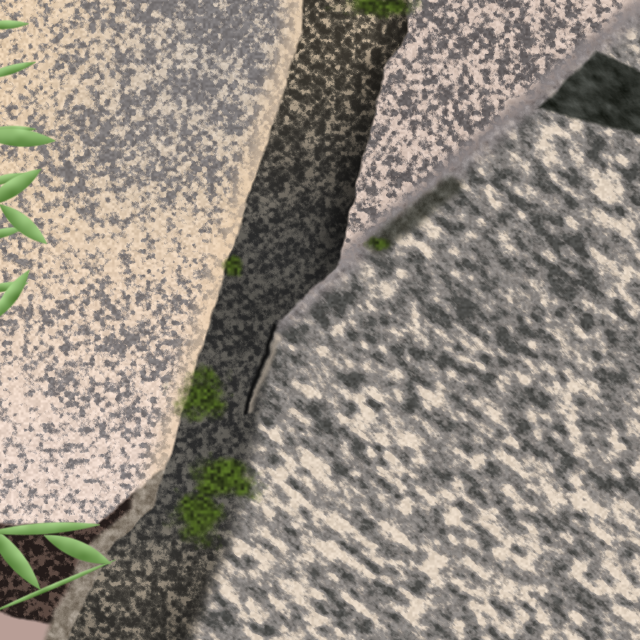
Give the GLSL for this texture, as a WebGL 1 fragment shader.

```glsl
precision highp float;
// Weathered granite slabs split by a dark mossy crack, with grass at the left edge.
uniform vec2 u_resolution;

float hash(vec2 p) {
  return fract(sin(dot(p, vec2(127.1, 311.7))) * 43758.5453);
}

float noise(vec2 p) {
  vec2 i = floor(p), f = fract(p);
  f = f * f * (3.0 - 2.0 * f);
  return mix(mix(hash(i), hash(i + vec2(1, 0)), f.x),
             mix(hash(i + vec2(0, 1)), hash(i + vec2(1, 1)), f.x), f.y);
}

float fbm(vec2 p) {
  float sum = 0.0, amp = 0.53;
  for (int i = 0; i < 4; i++) {
    sum += amp * noise(p);
    p = mat2(1.6, 1.2, -1.2, 1.6) * p + 7.3;
    amp *= 0.5;
  }
  return sum;
}

float ramp(float a, float b, float x) { return clamp((x - a) / (b - a), 0.0, 1.0); }

// Coverage of the region where the signed distance is negative
float cover(float d, float soft) { return 1.0 - smoothstep(-soft, soft, d); }

float glow(vec2 v, float k) { return exp(-k * dot(v, v)); }

float along(vec2 p, vec2 a, vec2 b) {
  return clamp(dot(p - a, b - a) / dot(b - a, b - a), 0.0, 1.0);
}

float segment(vec2 p, vec2 a, vec2 b) { return length(p - mix(a, b, along(p, a, b))); }

float leftEdge(float y) {
  return 0.105 + 0.065 * ramp(0.0, 0.14, y) + 0.07 * ramp(0.14, 0.206, y)
       + 0.138 * ramp(0.206, 0.661, y) + 0.094 * ramp(0.661, 0.95, y);
}

float rightEdge(float y) {
  return 0.3 + 0.071 * ramp(0.0, 0.19, y) + 0.065 * ramp(0.19, 0.5, y)
       + 0.091 * ramp(0.5, 0.585, y) + 0.075 * ramp(0.585, 0.896, y) + 0.035 * ramp(0.896, 0.95, y);
}

void moss(inout vec3 col, vec2 p, vec2 center, vec2 size) {
  float d = length((p - center) / size) + 1.4 * (fbm(p * 55.0) - 0.5);
  vec3 green = mix(vec3(0.12, 0.15, 0.06), vec3(0.36, 0.47, 0.15), noise(p * 190.0));
  col = mix(col, green, 0.9 * cover(d - 1.0, 0.5));
}

// Blade from root a to tip b, widest in the middle
void leaf(inout vec3 col, vec2 p, vec2 a, vec2 b, float width) {
  float h = along(p, a, b), d = segment(p, a, b);
  float side = dot(p - a, normalize(vec2(a.y - b.y, b.x - a.x)));
  vec3 green = mix(vec3(0.36, 0.52, 0.25), vec3(0.63, 0.79, 0.51), smoothstep(-width, width, side));
  green += 0.12 * (noise(p * 60.0) - 0.5);
  col = mix(col, green, cover(d - width * (0.08 + 3.6 * h * (1.0 - h)), 0.002));
}

void main() {
  vec2 p = gl_FragCoord.xy / u_resolution;
  float broad = fbm(p * 8.0) - 0.5, fine = fbm(p * 125.0), grit = noise(p * 260.0) - 0.5;
  vec2 q = p + 0.009 * (vec2(fbm(p * 45.0), fbm(p * 45.0 + 31.0)) - 0.5);
  float left = q.x - leftEdge(q.y), right = q.x - rightEdge(q.y);
  float seam = (q.y - 0.58 - 0.86 * (q.x - 0.527)) * 0.76;

  // Crack floor, browner at the top
  vec3 col = mix(vec3(0.14, 0.14, 0.14), vec3(0.32, 0.31, 0.29), smoothstep(0.25, 0.75, fine));
  float brown = max(smoothstep(0.6, 0.95, p.y), 0.5 * cover(p.y - 0.15, 0.08));
  col += brown * (vec3(0.06, 0.045, 0.02) + vec3(0.28, 0.24, 0.2) * smoothstep(0.5, 0.75, fine));
  col *= 1.2 + 0.5 * broad;
  col *= 1.0 - 0.5 * smoothstep(-0.065, 0.0, right) * smoothstep(0.5, 0.65, p.y);
  col *= 1.0 - 0.25 * smoothstep(-0.1, -0.02, right) * cover(p.y - 0.1, 0.1);

  // Pale left slab with fine dark grains, greyer at the upper right
  float stain = glow(p - vec2(0.36, 0.93), 22.0) + 0.4 * glow(p - vec2(0.2, 0.76), 60.0);
  float grains = smoothstep(0.41, 0.74, fine + 0.42 * broad + 0.17 * stain);
  vec3 pale = mix(vec3(0.92, 0.84, 0.79), vec3(0.91, 0.81, 0.69), smoothstep(0.25, 0.75, p.y));
  pale = mix(pale, vec3(0.75, 0.73, 0.71), 0.6 * stain);
  pale = mix(pale, vec3(0.43, 0.42, 0.43), 0.87 * grains) + 0.14 * grit;
  pale = mix(pale, vec3(0.92, 0.81, 0.68), 0.6 * smoothstep(-0.05, -0.004, left));

  // Soil and broken rim below it
  vec3 soil = mix(vec3(0.14, 0.11, 0.1), vec3(0.36, 0.29, 0.26), smoothstep(0.4, 0.7, fine));
  soil = mix(soil, vec3(0.72, 0.62, 0.59), cover(q.y - 0.043 + 0.25 * q.x, 0.004));
  soil = mix(soil, vec3(0.55, 0.51, 0.46) + 0.4 * (fine - 0.5), smoothstep(-0.045, -0.03, left));
  float foot = 0.18 + 0.085 * ramp(0.15, 0.25, q.x);
  col = mix(col, mix(pale, soil, cover(q.y - foot, 0.004)), cover(left, 0.003));

  // Lower right slab: short flecks drawn out along a falling diagonal
  vec2 drawn = vec2(dot(p, vec2(0.78, -0.62)) * 44.0, dot(p, vec2(0.62, 0.78)) * 80.0);
  float fleck = fbm(drawn) + 0.15 * broad - 0.09 * glow(p - vec2(0.83, 0.57), 28.0);
  fleck += 0.03 * cover(p.y - 0.3, 0.2) - 0.07 * glow(p - vec2(0.49, 0.52), 120.0);
  vec3 slab = mix(vec3(0.3, 0.3, 0.29), vec3(0.54, 0.52, 0.505), smoothstep(0.22, 0.48, fleck));
  slab = mix(slab, vec3(0.89, 0.83, 0.76), smoothstep(0.47, 0.7, fleck)) + 0.12 * grit;

  // Upper right slab, grey seam, groove and hollow
  vec3 upper = mix(vec3(0.86, 0.78, 0.73), vec3(0.4, 0.38, 0.38),
                   smoothstep(0.34, 0.68, fine + 0.3 * broad)) + 0.12 * grit;
  slab = mix(upper, slab, cover(seam, 0.006));
  slab = mix(slab, vec3(0.54, 0.51, 0.51) + 0.4 * (fine - 0.5), 0.75 * cover(abs(seam) - 0.018, 0.014));
  float groove = segment(q, vec2(0.59, 0.618), vec2(0.705, 0.71)) - 0.015;
  slab = mix(slab, vec3(0.14, 0.14, 0.11) + 0.25 * fine, 0.9 * cover(groove, 0.01));
  vec2 h = q - vec2(0.84, 0.83);
  float hollow = max(max((h.y - h.x) * 0.7, h.y + 0.43 * h.x - 0.129), -0.25 * h.x - h.y);
  slab = mix(slab, vec3(0.02, 0.03, 0.01) + 0.34 * fleck, cover(hollow, 0.004));
  col = mix(col, slab, cover(-right, mix(0.018, 0.003, smoothstep(0.2, 0.6, p.y))));

  // Narrow crevice with a lit lip
  float lip = segment(q, vec2(0.436, 0.475), vec2(0.39, 0.36)) - 0.004;
  col = mix(col, vec3(0.68, 0.63, 0.57), 0.7 * cover(lip, 0.005));
  col = mix(col, vec3(0.07), cover(segment(q, vec2(0.43, 0.49), vec2(0.383, 0.358)) - 0.003, 0.003));

  moss(col, p, vec2(0.315, 0.385), vec2(0.034));
  moss(col, p, vec2(0.31, 0.195), vec2(0.035));
  moss(col, p, vec2(0.352, 0.25), vec2(0.045, 0.03));
  moss(col, p, vec2(0.364, 0.583), vec2(0.013));
  moss(col, p, vec2(0.592, 0.619), vec2(0.02, 0.01));
  moss(col, p, vec2(0.59, 0.99), vec2(0.05, 0.015));

  // Grass reaching in from the left, then the sprig below
  for (int i = 0; i < 6; i++) {
    float k = float(i), y = 0.96 - 0.083 * k;
    vec2 tip = vec2(0.035 + 0.025 * hash(vec2(k, 4)), y + 0.05 * hash(vec2(k, 9)));
    leaf(col, p, vec2(-0.03, y), tip, 0.007);
  }
  leaf(col, p, vec2(-0.03, 0.79), vec2(0.085, 0.78), 0.014);
  leaf(col, p, vec2(-0.02, 0.68), vec2(0.063, 0.735), 0.013);
  leaf(col, p, vec2(0, 0.68), vec2(0.072, 0.62), 0.013);
  leaf(col, p, vec2(-0.01, 0.5), vec2(0.045, 0.577), 0.011);
  leaf(col, p, vec2(-0.02, 0.04), vec2(0.18, 0.125), 0.004);
  leaf(col, p, vec2(-0.02, 0.18), vec2(0.062, 0.08), 0.014);
  leaf(col, p, vec2(-0.02, 0.168), vec2(0.155, 0.18), 0.009);
  leaf(col, p, vec2(0.07, 0.163), vec2(0.172, 0.12), 0.014);
  gl_FragColor = vec4(col, 1);
}
```
